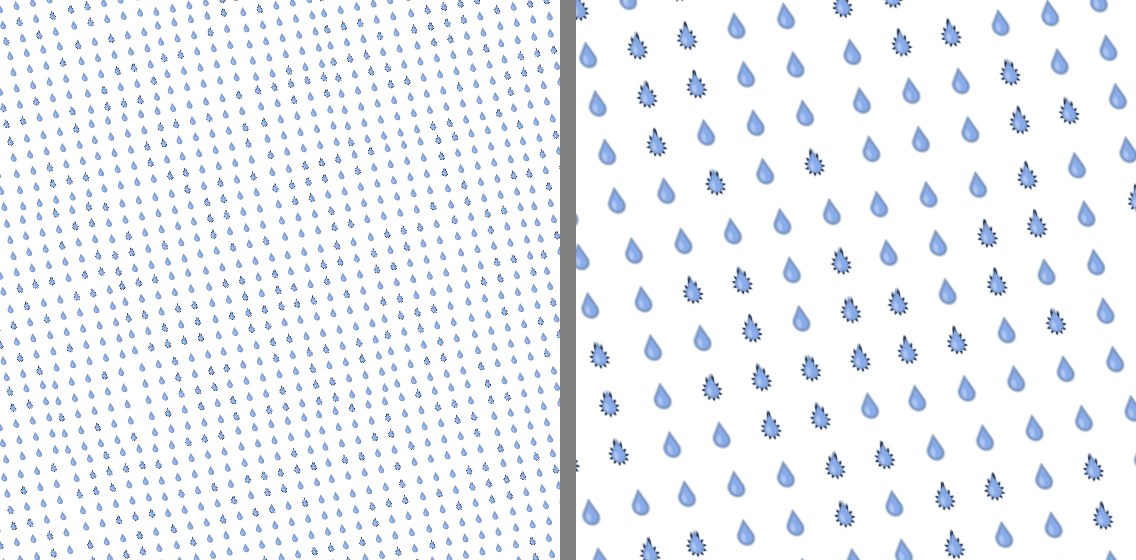
Left: the whole. Right: its middle third, enlarged.
Reproduce this pattern procedurally as a three.js fragment shader.

```glsl
// Small glossy blue raindrops on white, in a tilted grid with slipped patches and some ragged edges.
varying vec2 vUv;

float hash(vec2 p) {
  return fract(sin(dot(p, vec2(12.99, 78.23))) * 4375.5);
}

// Signed distance to a teardrop: a round base tapering to a narrow tip
float teardrop(vec2 p, float baseRadius, float tipRadius, float rise) {
  p.x = abs(p.x);
  float slope = (baseRadius - tipRadius) / rise;
  float run = sqrt(1.0 - slope * slope);
  float along = dot(p, vec2(-slope, run));
  if (along < 0.0) return length(p) - baseRadius;
  if (along > run * rise) return length(p - vec2(0.0, rise)) - tipRadius;
  return dot(p, vec2(run, slope)) - baseRadius;
}

void main() {
  // Tilted grid, about 34 cells across and down
  mat2 tilt = mat2(0.981, -0.193, 0.193, 0.981);
  vec2 stretch = vec2(1.02, 1.0);
  vec2 grid = tilt * vUv * 34.0 / stretch + vec2(0.13, -0.38);
  vec2 cell = floor(grid);
  vec2 local = (fract(grid) - 0.5) * stretch * tilt;

  // Blocks of five by five drops slip together
  vec2 block = floor(cell / 5.0);
  vec2 slip = vec2(hash(block), hash(block + 31.7)) - 0.5;
  vec2 drop = local - slip * vec2(0.34, 0.26) + vec2(0.0, 0.08);
  drop.x += 0.16 * drop.y;

  // Ragged drops gather in loose clusters
  float cluster = sin(cell.x * 0.9 + cell.y * 0.35) + sin(cell.y * 1.15 - cell.x * 0.3);
  float ragged = step(0.62, 0.6 * hash(cell + 7.3) + 0.2 + 0.1 * cluster);
  float teeth = sin(atan(drop.y, drop.x) * 11.0 + 6.28 * hash(cell));

  float d = teardrop(drop, 0.172, 0.015, 0.33) - ragged * 0.022 * teeth;

  // Body, left highlight and darker rim
  vec3 color = vec3(0.53, 0.67, 0.92);
  float shine = 1.0 - smoothstep(0.02, 0.10, length((drop - vec2(-0.05, -0.01)) * vec2(1.3, 0.7)));
  color = mix(color, vec3(0.72, 0.80, 0.94), 0.8 * shine);
  float rim = smoothstep(-0.075, -0.015, d);
  color = mix(color, vec3(0.46, 0.56, 0.71), rim * (0.8 + 0.2 * smoothstep(-0.1, 0.1, drop.x)));
  color = mix(color, vec3(0.10, 0.15, 0.26), ragged * rim * smoothstep(0.0, 0.7, teeth));

  float cover = 1.0 - smoothstep(-0.035, 0.04, d);
  gl_FragColor = vec4(mix(vec3(1.0), color, cover), 1.0);
}
```
